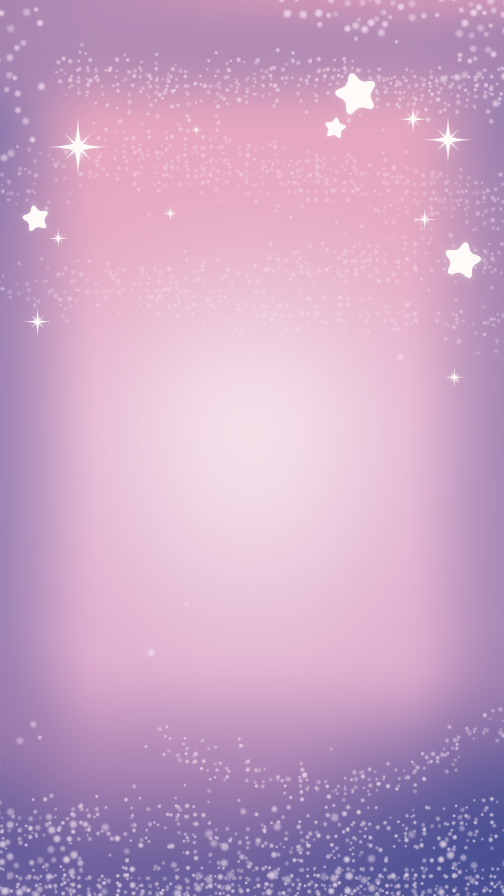
A Shadertoy shader for this background:

```glsl
vec3 hash3(vec2 cell) {
    vec3 h = fract(cell.xyx * vec3(.1031, .1030, .0973));
    h += dot(h, h.yxz + 33.33);
    return fract((h.xxy + h.yzz) * h.zyx);
}

float band(float y, float centre, float width) {
    float d = (y - centre) / width;
    return exp(-d * d);
}

// Wavy ribbons of fine glitter: x is density, y is brightness
vec2 ribbons(vec2 p) {
    float upper = band(p.y, .914 - .012 * p.x + .006 * sin(p.x * 22.), .021) * smoothstep(.04, .1, p.x);
    float rose = band(p.y, .862 - .13 * p.x, .019) * smoothstep(.09, .2, p.x)
               + band(p.y, .793 + .025 * sin(p.x * 9.), .024) * .8;
    float middle = band(p.y, .682 + .03 * smoothstep(.1, .45, p.x), .02)
                 + band(p.y, .672 - .055 * p.x, .016) * smoothstep(.1, .25, p.x);
    float swoop = band(p.y, .126 + 1.3 * pow(p.x - .38, 2.) + .03 * smoothstep(.42, .56, p.x), .017)
                * smoothstep(.15, .2, p.x);
    float floorDust = smoothstep(.05, .015, p.y)
                    + .65 * band(p.y, .075 + .012 * sin(p.x * 14.), .022);
    float density = .6 * upper + .42 * rose + .42 * middle + .4 * swoop + .65 * floorDust;
    float light = mix(.6, .42, smoothstep(.89, .83, p.y));
    return vec2(density, mix(light, .65, smoothstep(.3, .1, p.y)));
}

// Larger flecks gathered in the corners
vec2 cornerFlecks(vec2 p) {
    float topRight = smoothstep(.955, .985, p.y) * smoothstep(.29, .36, p.x)
                   + smoothstep(.47, .55, p.x) * smoothstep(.86, .93, p.y);
    float topLeft = smoothstep(.07, .015, p.x) * smoothstep(.79, .86, p.y);
    float low = smoothstep(.12, .01, p.y) * .4
              + smoothstep(.12, .02, p.x) * smoothstep(.22, .08, p.y) * .35;
    return vec2(.6 * topRight + .5 * topLeft + low, .7);
}

float glitter(vec2 p, float size, float radius, float seed, bool large) {
    vec2 cell = floor(p / size);
    vec3 h = hash3(cell + seed);
    vec2 dust = large ? cornerFlecks((cell + .5) * size) : ribbons((cell + .5) * size);
    vec2 offset = p - (cell + .25 + .5 * h.xy) * size;
    float r = radius * (.65 + .6 * h.x);
    float dot2 = smoothstep(r * 1.5, r * .3, length(offset));
    return dot2 * step(h.z, dust.x) * dust.y * (.5 + .6 * h.y);
}

// Tapered cross with arms of the given reach
float cross4(vec2 q, float reach, float blur) {
    q = abs(q);
    q = vec2(max(q.x, q.y), min(q.x, q.y));
    float taper = max(1. - q.x / reach, 0.);
    return smoothstep(blur, -blur, q.y - .13 * reach * taper * taper) * smoothstep(0., .2, taper);
}

float sparkle(vec2 q, float reach, float blur) {
    vec2 turned = vec2(q.x + q.y, q.x - q.y) * .7071;
    float rays = max(cross4(q, reach, blur), cross4(turned, reach * .6, blur));
    float r = length(q) / reach;
    return max(rays, .9 * exp(-r * r * 30.)) + .16 * exp(-r * r * 5.);
}

float plumpStar(vec2 q, float radius, float tilt, float blur) {
    float angle = atan(q.x, q.y) + tilt;
    float edge = radius * (.8 + .17 * cos(5. * angle) + .03 * cos(10. * angle));
    float d = length(q) - edge;
    return max(smoothstep(blur, -blur, d), .2 * exp(-max(d, 0.) / radius * 6.));
}

vec3 backdrop(vec2 uv, vec2 p) {
    vec3 col = mix(vec3(.86, .65, .79), vec3(.90, .65, .75), smoothstep(.4, .82, uv.y));

    // Pale central glow
    vec2 g = (p - vec2(.28, .52)) * vec2(1.1, p.y > .52 ? 1.15 : .85);
    col = mix(col, vec3(.955, .87, .91), exp(-dot(g, g) * 22.));

    // Violet sides, then the mauve top with a rosy rim
    float side = smoothstep(.58, 1.08, abs(uv.x - .5) * 2.);
    vec3 violet = mix(vec3(.55, .47, .68), vec3(.60, .50, .69), uv.x);
    col = mix(col, violet, side * (.8 + .2 * band(uv.y, .87, .1)));
    col = mix(col, vec3(.67, .53, .70), .85 * smoothstep(.85, .945, uv.y));
    col = mix(col, vec3(.85, .61, .73), .75 * smoothstep(.955, 1.01, uv.y) * smoothstep(.1, .6, uv.x));

    // Indigo base, deepest at the right corner
    float rise = uv.y - .05 * side;
    col = mix(col, vec3(.60, .47, .67), .85 * smoothstep(.28, .10, rise));
    col = mix(col, vec3(.41, .37, .61), smoothstep(.15, .0, rise));
    return mix(col, vec3(.26, .30, .57), .8 * smoothstep(.35, .0, length((uv - vec2(1., .03)) * vec2(.6, 1.5))));
}

void mainImage(out vec4 fragColor, in vec2 fragCoord) {
    vec2 uv = fragCoord / iResolution.xy;
    vec2 p = uv * vec2(.5625, 1.);
    float blur = .8 / iResolution.y;
    vec3 col = backdrop(uv, p);

    float dust = 0.;
    for (int i = 0; i < 3; i++) {
        float k = float(i);
        dust = max(dust, glitter(p + k * .0037, .0085 + .0013 * k, .0021, 17. * k, false));
    }
    for (int i = 0; i < 2; i++)
        dust = max(dust, glitter(p + float(i) * .007, .0175, .0036, 71. + 23. * float(i), true));
    col = mix(col, vec3(.97, .90, .95), min(dust, 1.));

    // Position and reach of each sparkle
    vec3 sparkles[9] = vec3[9](vec3(.087, .836, .036), vec3(.5, .844, .029), vec3(.461, .867, .017),
        vec3(.19, .762, .009), vec3(.219, .855, .007), vec3(.065, .734, .011),
        vec3(.474, .755, .012), vec3(.042, .641, .016), vec3(.507, .579, .011));
    // Position, radius and tilt of each star
    vec4 stars[4] = vec4[4](vec4(.398, .895, .024, .25), vec4(.374, .857, .012, -.15),
        vec4(.04, .756, .015, .2), vec4(.516, .709, .021, -.2));
    float light = 0.;
    for (int i = 0; i < 9; i++)
        light = max(light, sparkle(p - sparkles[i].xy, sparkles[i].z, blur));
    for (int i = 0; i < 4; i++)
        light = max(light, plumpStar(p - stars[i].xy, stars[i].z, stars[i].w, blur));
    col = mix(col, vec3(1., .975, .97), min(light, 1.));

    fragColor = vec4(col, 1.);
}
```
